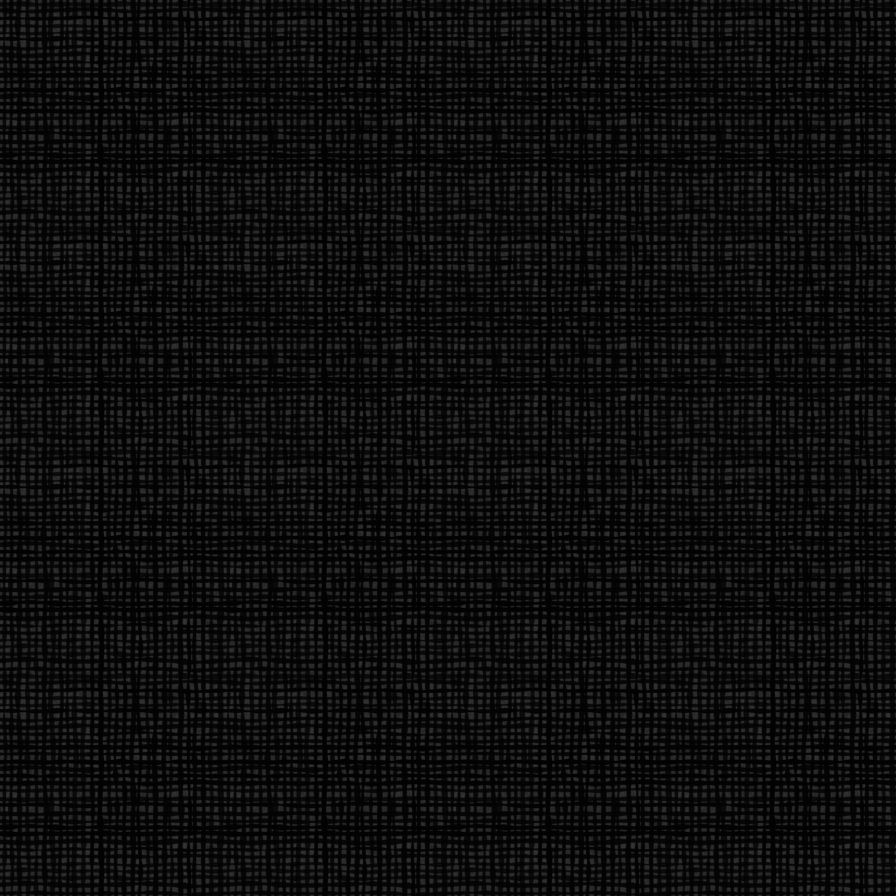
A Shadertoy shader for this texture:

```glsl
const float TILES = 4.0;
const vec2 THREADS = vec2(28.0, 31.0);   // warp and weft threads per tile
const vec2 HEAVY = vec2(27.0, 1.0);      // index of the thickest warp and weft thread
const vec3 THREAD_COLOR = vec3(0.009);
const vec3 GAP_COLOR = vec3(0.168);

float hash(vec2 p) {
    vec3 q = fract(vec3(p.xyx) * 0.1031);
    q += dot(q, q.yzx + 33.33);
    return fract((q.x + q.y) * q.z);
}

vec2 gradient(vec2 cell, vec2 period, float seed) {
    float angle = 6.28319 * hash(mod(cell, period) + seed);
    return vec2(cos(angle), sin(angle));
}

// Gradient noise that wraps after a whole number of cells
float wrappedNoise(vec2 p, vec2 period, float seed) {
    vec2 i = floor(p), f = fract(p);
    vec2 u = f * f * f * (f * (f * 6.0 - 15.0) + 10.0);
    vec2 e = vec2(1.0, 0.0);
    float a = dot(gradient(i, period, seed), f);
    float b = dot(gradient(i + e.xy, period, seed), f - e.xy);
    float c = dot(gradient(i + e.yx, period, seed), f - e.yx);
    float d = dot(gradient(i + e.xx, period, seed), f - e.xx);
    return mix(mix(a, b, u.x), mix(c, d, u.x), u.y);
}

// Light left between parallel threads of uneven place, width and density
float openness(float across, float along, float count, float heavy, float pixel, float seed) {
    float x = across * count;
    float light = 1.0;
    for (int k = -1; k <= 1; k++) {
        float cell = floor(x) + float(k);
        float id = mod(cell, count);

        // Hand-drawn wobble and swelling along the thread
        float wobble = 0.42 * wrappedNoise(vec2(along * 4.0, id), vec2(4.0, count), seed);
        float swell = 0.26 * wrappedNoise(vec2(along * 14.0, id), vec2(14.0, count), seed + 41.0);

        float center = cell + 0.5 + 0.3 * (hash(vec2(id, seed)) - 0.5) + wobble;
        float halfWidth = mix(0.19, 0.33, hash(vec2(id, seed + 7.0))) + swell;
        halfWidth += id == heavy ? 0.07 : 0.0;
        float density = mix(0.8, 1.0, hash(vec2(id, seed + 19.0)));

        float edge = abs(x - center) - halfWidth;
        light *= 1.0 - density * (1.0 - smoothstep(-pixel, pixel, edge));
    }
    return light;
}

void mainImage(out vec4 fragColor, in vec2 fragCoord) {
    vec2 p = fract(fragCoord / iResolution.xy * TILES);
    vec2 pixel = 0.85 * TILES * THREADS / iResolution.xy;

    // Crossed threads leave small lit cells
    float warp = openness(p.x, p.y, THREADS.x, HEAVY.x, pixel.x, 3.0);
    float weft = openness(p.y, p.x, THREADS.y, HEAVY.y, pixel.y, 67.0);

    // Broad fading and fine grain
    float fade = 1.0 + 0.15 * wrappedNoise(p * 4.0, vec2(4.0), 11.0);
    float grain = 1.0 + 0.3 * wrappedNoise(p * 48.0, vec2(48.0), 23.0);

    vec3 color = mix(THREAD_COLOR, GAP_COLOR * fade, warp * weft) * grain;
    fragColor = vec4(color, 1.0);
}
```
